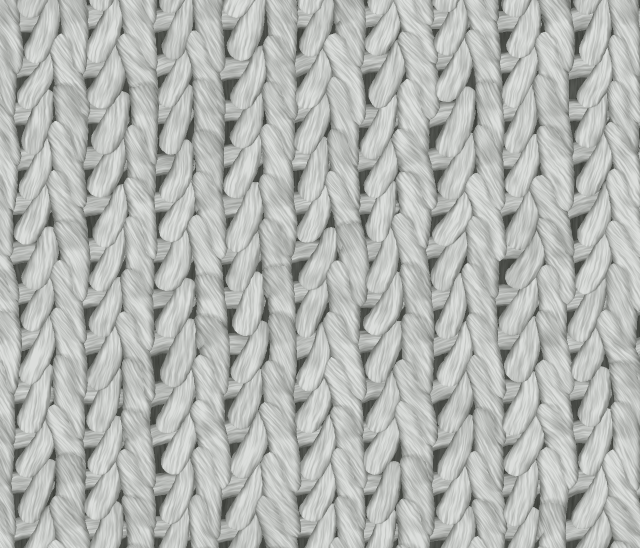
Give the GLSL for this texture, as a Shadertoy shader.

```glsl
#define COLUMNS 9.25
#define ROW_PITCH 0.67
#define WOBBLE 0.12
#define FUZZ 0.010
#define JITTER 0.10
#define FIBRE_CONTRAST 0.25
#define FIBRE_DENSITY 30.0
#define CAP_SHADE 0.35
#define FLOOR_HEIGHT -0.26
#define SHADOW_COLOR vec3(0.19, 0.20, 0.18)
#define LIGHT_COLOR vec3(0.83, 0.84, 0.83)

struct Yarn {
    float height;     // topmost surface
    float rival;      // surface just below it
    float roundness;  // 1 on the ridge, 0 at the rim
    float light;
    vec2 fibre;       // across and along the twisted fibres
};

vec2 hash2(vec2 p) {
    vec3 q = fract(p.xyx * vec3(0.1031, 0.1030, 0.0973));
    q += dot(q, q.yzx + 33.33);
    return fract((q.xx + q.yz) * q.zy);
}

float gradientAt(vec2 cell, vec2 offset) {
    float angle = 6.2832 * hash2(cell).x;
    return dot(vec2(cos(angle), sin(angle)), offset);
}

float gradientNoise(vec2 p) {
    vec2 i = floor(p), f = p - i;
    vec2 u = f * f * f * (f * (f * 6.0 - 15.0) + 10.0);
    vec2 e = vec2(1, 0);
    return mix(mix(gradientAt(i, f), gradientAt(i + e, f - e), u.x),
               mix(gradientAt(i + e.yx, f - e.yx), gradientAt(i + 1.0, f - 1.0), u.x), u.y);
}

vec2 warp(vec2 p) {
    return vec2(gradientNoise(p), gradientNoise(p + 19.0));
}

// Tapered, bowed strand from a to b, kept where it lies on top
void layStrand(inout Yarn top, vec2 p, vec2 a, vec2 b, vec2 radii, float bow,
               float lift, float slope, float twist, float light, float seed) {
    vec2 axis = b - a, dir = normalize(axis), side = vec2(-dir.y, dir.x);
    float s = clamp(dot(p - a, axis) / dot(axis, axis), 0.0, 1.0);
    vec2 off = p - a - axis * s - side * bow * sin(3.1416 * s);
    float radius = mix(radii.x, radii.y, smoothstep(0.0, 0.8, s));
    vec2 local = vec2(dot(off, side), dot(off, dir)) / radius;
    float d2 = dot(local, local);
    if (d2 >= 1.0) return;
    float height = lift + radius * sqrt(1.0 - d2) + slope * (s - 0.5);
    if (height > top.height) {
        float along = dot(p - a, dir);
        float across = dot(off, side) - twist * along;
        float roundness = 1.0 - local.x * local.x - CAP_SHADE * local.y * local.y;
        top = Yarn(height, top.height, roundness, light,
                   vec2(across + 7.0 * seed, along + 3.0 * seed));
    } else {
        top.rival = max(top.rival, height);
    }
}

// One stitch: slanted leaf, upright cord and the rung behind them
void layStitch(inout Yarn top, vec2 p, vec2 id) {
    vec2 r = hash2(id + 40.0), k = hash2(id + 91.0);
    vec2 shift = (r - 0.5) * JITTER;
    float lean = (k.x - 0.5) * JITTER;
    float light = 0.91 + 0.07 * k.y;
    layStrand(top, p, vec2(0.08, 0.11) + shift, vec2(0.66, 0.15 + lean),
              vec2(0.17, 0.16), 0.04, -0.14, 0.0, 0.1, 0.96, r.x);
    layStrand(top, p, vec2(0.72 + lean, 0.36) + shift, vec2(0.47, -0.25) + shift,
              vec2(0.14, 0.19), 0.03, -0.01, 0.08, 0.2, light, r.y);
    layStrand(top, p, vec2(0.95 - lean, 0.46) + shift, vec2(1.06 + lean, -0.46) + shift,
              vec2(0.21, 0.21), 0.03, 0.0, -0.035, 0.5, light, k.x);
}

vec3 knit(vec2 p) {
    p += WOBBLE * warp(p * 0.8) + FUZZ * warp(p * 13.0);
    p.y += 0.33 * ROW_PITCH;
    vec2 pitch = vec2(1.0, ROW_PITCH);
    vec2 cell = floor(p / pitch);
    Yarn top = Yarn(FLOOR_HEIGHT, FLOOR_HEIGHT - 1.0, 0.5, 0.30, p);
    for (int j = -1; j <= 1; j++)
        for (int i = -1; i <= 1; i++) {
            vec2 id = cell + vec2(i, j);
            layStitch(top, p - (id + vec2(0.0, 0.5)) * pitch, id);
        }

    // Rounded shading, contact creases and depth
    float tone = top.light * mix(0.55, 1.0, smoothstep(0.0, 0.75, top.roundness));
    tone *= mix(0.82, 1.0, smoothstep(0.0, 0.06, top.height - top.rival));
    tone *= mix(0.55, 1.0, smoothstep(-0.20, 0.14, top.height));

    // Fine spun fibres and soft blotches
    vec2 f = top.fibre * FIBRE_DENSITY;
    float fibres = gradientNoise(f * vec2(1.0, 0.09))
                 + 0.6 * gradientNoise(f * vec2(1.9, 0.2) + 31.0)
                 + 0.5 * gradientNoise(f * vec2(0.4, 0.06) + 57.0);
    tone += FIBRE_CONTRAST * fibres * (0.2 + 0.8 * top.light);
    tone += 0.05 * gradientNoise(p * 3.0);
    return mix(SHADOW_COLOR, LIGHT_COLOR, clamp(tone, 0.0, 1.05));
}

void mainImage(out vec4 fragColor, in vec2 fragCoord) {
    vec3 color = vec3(0.0);
    // Four samples per pixel smooth the edges
    for (int n = 0; n < 4; n++) {
        vec2 offset = vec2(n % 2, n / 2) * 0.5 - 0.25;
        color += knit((fragCoord + offset) / iResolution.x * COLUMNS);
    }
    fragColor = vec4(color / 4.0, 1.0);
}
```
